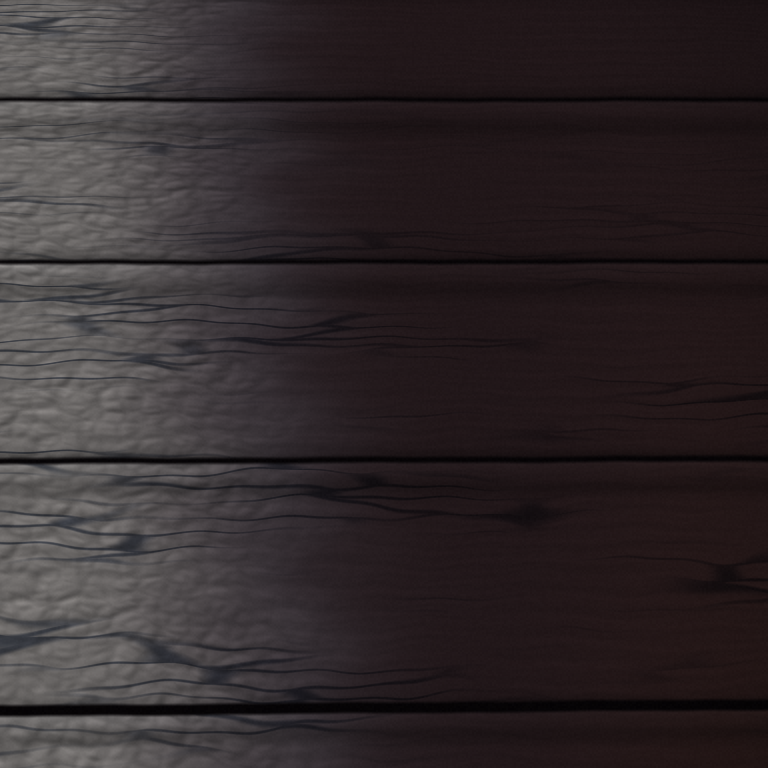
This texture is drawn by a WebGL 1 fragment shader. Its source:

```glsl
precision highp float;
// Dark stained wooden boards, stacked across and widening toward the bottom.
// A projective map spaces the boards, stretched cellular noise gives the grain,
// and a soft light from the left fades to deep brown on the right.

uniform vec2 u_resolution;

#define FIRST_GAP 0.130      // depth of the first full gap below the top
#define PITCH 0.180          // board height at the top edge
#define PITCH_GROWTH 0.091   // increase of board height with depth
#define TILT 0.010           // slope of the lower boards
#define GAP_HALF_WIDTH 0.0025
#define LIGHT_REACH 0.27     // how far the light spreads from the left
#define RELIEF 0.17          // strength of the rough, scaly grain
#define STREAKS 0.50         // strength of the long dark grain lines
#define SPECKLE 0.012

const vec3 SHADOW_BROWN = vec3(0.128, 0.088, 0.097);
const vec3 DUSK_VIOLET = vec3(0.200, 0.175, 0.195);
const vec3 LIT_GREY = vec3(0.420, 0.408, 0.402);
const vec3 GAP_BLACK = vec3(0.022, 0.014, 0.020);

float hash(vec2 p) {
  return fract(sin(dot(p, vec2(12.99, 78.23))) * 4375.85);
}

// Distances to the nearest and second nearest cell centres.
vec2 cellular(vec2 p) {
  vec2 cell = floor(p), local = fract(p), nearest = vec2(8.0);
  for (int j = -1; j <= 1; j++) {
    for (int i = -1; i <= 1; i++) {
      vec2 o = vec2(float(i), float(j));
      vec2 centre = o + vec2(hash(cell + o), hash(cell + o + 41.7));
      float d = length(centre - local);
      nearest.y = min(nearest.y, max(nearest.x, d));
      nearest.x = min(nearest.x, d);
    }
  }
  return nearest;
}

// Layered sines, about -1 to 1, for slow wandering variation.
float sway(vec2 p) {
  return 0.5 * sin(p.x + 1.7 * sin(p.y)) + 0.3 * sin(2.3 * p.x - 1.9 * p.y + 1.0)
       + 0.2 * sin(4.7 * p.x + 3.1 * p.y);
}

// Rough surface height: coarse scales with finer ones on top.
float scaleHeight(vec2 p) {
  vec2 coarse = cellular(p * vec2(19.0, 10.0));
  vec2 fine = cellular(p * vec2(36.0, 21.0) + 7.3);
  return 0.65 * smoothstep(0.0, 0.6, coarse.y - coarse.x)
       + 0.35 * smoothstep(0.0, 0.6, fine.y - fine.x);
}

void main() {
  vec2 uv = gl_FragCoord.xy / u_resolution;
  float pixel = 1.0 / u_resolution.y;

  // Board layout
  float depth = 1.0 - uv.y;
  depth += TILT * (uv.x - 0.5) * depth * depth;
  float scale = PITCH + PITCH_GROWTH * depth;
  float row = (depth - FIRST_GAP) / scale;
  float board = floor(row);
  float boardHeight = scale * scale / (PITCH + PITCH_GROWTH * FIRST_GAP);
  float offset = (row - floor(row + 0.5)) * boardHeight;
  offset += 0.0009 * sway(vec2(uv.x * 17.0, floor(row + 0.5) * 3.0));
  float seed = hash(vec2(board, 3.0));

  // Light from the left, reaching farther on the lower boards
  float reach = LIGHT_REACH + 0.09 * depth;
  float spread = uv.x + 0.025 * sway(vec2(uv.x * 9.0, row * 7.0));
  float light = exp(-spread * spread / (reach * reach));
  vec3 color = mix(SHADOW_BROWN, DUSK_VIOLET, smoothstep(0.0, 0.35, light));
  color = mix(color, LIT_GREY, smoothstep(0.15, 1.0, light));
  color += vec3(0.018, 0.004, -0.008) * smoothstep(0.6, 1.0, uv.x) * depth;

  // Scaly relief, strongest where the light grazes
  vec2 wood = vec2(uv.x, row + 13.0 * seed);
  wood.y += 0.022 * sway(vec2(uv.x * 14.0 + 20.0 * seed, row * 5.0));
  float height = scaleHeight(wood);
  float slope = height - scaleHeight(wood + vec2(-0.005, -0.018));
  float rough = smoothstep(0.03, 0.55, light) * (0.75 + 0.25 * sway(wood * vec2(11.0, 8.0)));
  color *= 1.0 + rough * RELIEF * (1.3 * slope + 0.9 * (height - 0.55));

  // Long grain lines in patches, calmer on the upper boards
  vec2 strand = cellular(wood * vec2(3.6, 15.0) + 19.0 * seed);
  float line = 1.0 - smoothstep(0.02, 0.20, strand.y - strand.x);
  float patches = smoothstep(-0.25, 0.6, sway(vec2(uv.x * 4.0 + 9.0 * seed, row * 8.0)));
  float visible = patches * smoothstep(0.05, 0.6, depth + 0.5 * light);
  color *= 1.0 - STREAKS * line * visible * vec3(1.0, 0.92, 0.78);
  float fibre = sway(vec2(wood.x * 8.0, wood.y * 75.0));
  color *= 1.0 + 0.055 * fibre;

  // Worn upper edge catches light; lower edge turns into shade
  float away = abs(offset);
  float below = step(0.0, offset);
  float edge = exp(-away / (0.008 + 0.007 * depth));
  color += below * edge * (0.030 + 0.07 * light) * vec3(0.92, 0.96, 1.0);
  color *= 1.0 - below * 0.20 * exp(-pow((away - 0.036) / 0.013, 2.0));
  color *= 1.0 - (1.0 - below) * 0.45 * exp(-away / 0.009);

  // Black gaps, thicker toward the bottom
  float halfWidth = GAP_HALF_WIDTH + 0.0058 * depth * depth * depth;
  float soft = 0.0018 + pixel;
  color = mix(GAP_BLACK, color, smoothstep(halfWidth - soft, halfWidth + soft, away));

  // Corner falloff and fine speckle
  color *= 1.0 - 0.30 * smoothstep(0.75, 1.25, length(uv - vec2(0.1, 0.45)));
  color += SPECKLE * (hash(floor(uv * 384.0)) - 0.5);

  gl_FragColor = vec4(clamp(color, 0.0, 1.0), 1.0);
}
```
